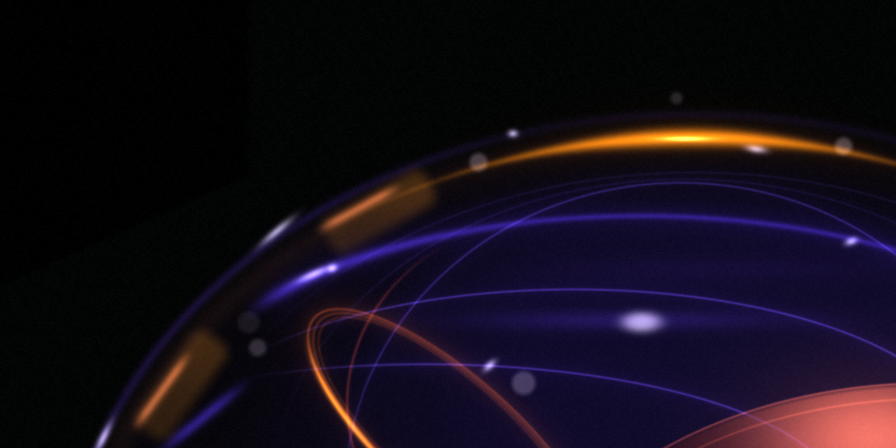
Reproduce this background procedurally as a Shadertoy shader.

```glsl
// Dark glassy dome with violet light arcs, an amber rim flare, bokeh and a coral glow.

float hash(vec2 p) {
    return fract(sin(dot(p, vec2(12.9898, 78.233))) * 43758.5453);
}

// Approximate signed distance to an ellipse, optionally sheared along x.
float ellipse(vec2 p, vec2 center, vec2 radius, float shear) {
    vec2 d = p - center;
    vec2 q = vec2(d.x + shear * d.y, d.y) / radius;
    vec2 n = q / radius;
    float len = max(length(q), 1e-3);
    return (len - 1.0) * len / max(length(vec2(n.x, n.y + shear * n.x)), 1e-3);
}

// Soft bell of half-width w around zero.
float bell(float d, float w) {
    return exp(-d * d / (w * w));
}

vec2 turn(vec2 p, float angle) {
    float c = cos(angle), s = sin(angle);
    return vec2(c * p.x + s * p.y, c * p.y - s * p.x);
}

// Translucent brown reflection with a bright copper streak on its outer side.
vec3 reflection(vec2 p, vec2 center, float angle) {
    vec2 q = turn(p - center, angle);
    vec2 b = abs(q) - vec2(0.10, 0.015);
    float box = length(max(b, 0.0)) + min(max(b.x, b.y), 0.0) - 0.033;
    vec2 s = q - vec2(-0.037, 0.028);
    float streak = bell(s.y, 0.011) * smoothstep(0.12, 0.05, abs(s.x));
    float shade = 0.75 + 0.25 * smoothstep(-0.08, 0.1, q.x);
    return vec3(0.21, 0.125, 0.03) * smoothstep(0.018, -0.025, box) * shade
         + vec3(0.50, 0.26, 0.15) * streak;
}

void mainImage(out vec4 fragColor, in vec2 fragCoord) {
    vec2 p = fragCoord / iResolution.y;
    p.x += 1.0 - 0.5 * iResolution.x / iResolution.y;
    float hair = max(0.003, 0.8 / iResolution.y);

    // Near-black backdrop with a darker slanted corner
    float corner = smoothstep(0.0, 0.01, p.y - 0.355 - 0.45 * p.x) * smoothstep(0.57, 0.54, p.x);
    vec3 color = vec3(0.010, 0.014, 0.014) * (1.0 - 0.85 * corner);

    // Dome interior and violet outer rim
    float rim = ellipse(p, vec2(1.55, -0.35), vec2(1.404, 1.095), 0.0);
    float band = ellipse(p, vec2(1.55, -0.35), vec2(1.365, 1.043), 0.0);
    color += vec3(0.016, 0.007, 0.026) * smoothstep(0.01, -0.05, rim);
    color += vec3(0.036, 0.020, 0.125) * smoothstep(-0.02, -0.34, band) * smoothstep(0.35, 1.25, p.x);
    float leftSide = smoothstep(1.3, 0.5, p.x);
    color += vec3(0.09, 0.05, 0.21) * bell(rim, 0.011) * (0.35 + 0.5 * leftSide);

    // Wide hazy bands inside the dome
    color += vec3(0.075, 0.045, 0.19) * bell(p.y - 0.285, 0.022) * bell(p.x - 1.4, 0.32);
    color += vec3(0.022, 0.01, 0.05) * bell(p.y - 0.40, 0.03) * bell(p.x - 1.6, 0.4);

    // Main violet arc, broader and brighter to the left
    float arc = ellipse(p, vec2(1.43, 0.018), vec2(1.07, 0.5), 0.0);
    float arcFade = smoothstep(0.53, 0.66, p.x) * smoothstep(0.2, 0.32, p.y);
    color += vec3(0.18, 0.11, 0.50) * bell(arc, 0.007 + 0.009 * leftSide) * arcFade * (0.55 + 0.45 * leftSide);
    color += vec3(0.05, 0.026, 0.16) * exp(-abs(arc) * 32.0) * arcFade;

    // Violet beam at the lower left
    vec2 beam = turn(p - vec2(0.45, 0.065), 0.68);
    color += vec3(0.15, 0.09, 0.45) * bell(beam.y, 0.013) * smoothstep(0.16, 0.03, abs(beam.x));

    // Fine violet arcs: center, radii
    vec4 arcs[5] = vec4[5](
        vec4(1.28, 0.004, 0.88, 0.35), vec4(0.95, -0.113, 0.92, 0.30),
        vec4(1.52, -0.10, 0.749, 0.692), vec4(1.55, -0.30, 1.20, 0.915),
        vec4(1.53, -0.10, 0.92, 0.70));
    for (int i = 0; i < 5; i++) {
        float d = ellipse(p, arcs[i].xy, arcs[i].zw, 0.0);
        float strength = i < 2 ? 0.58 : i < 3 ? 0.42 : 0.14;
        color += vec3(0.24, 0.16, 0.50) * bell(d, hair) * strength * smoothstep(0.5, 0.95, p.x);
        color += vec3(0.045, 0.024, 0.13) * exp(-abs(d) * 65.0) * strength * smoothstep(0.5, 1.0, p.x);
    }

    // Tilted amber loop, made of nested strands
    for (float i = 0.0; i < 3.0; i++) {
        float d = ellipse(p, vec2(1.008, 0.021), vec2(0.1985, 0.289) - 0.009 * i, 0.87);
        float fade = 0.45 - 0.1 * i;
        color += vec3(0.48, 0.20, 0.05) * bell(d, hair * 1.2) * fade;
    }
    float loopEdge = ellipse(p, vec2(1.008, 0.021), vec2(0.1985, 0.289), 0.87);
    float loopLeft = smoothstep(0.91, 0.80, p.x + 0.3 * p.y) * smoothstep(0.27, 0.09, p.y);
    color += vec3(0.95, 0.52, 0.10) * bell(loopEdge, 0.007) * loopLeft;
    color += vec3(0.13, 0.05, 0.02) * exp(-abs(loopEdge) * 55.0);
    float redArc = ellipse(p, vec2(1.25, 0.1), vec2(0.475, 0.42), 0.0);
    color += vec3(0.22, 0.07, 0.05) * bell(redArc, hair * 1.3) * smoothstep(1.02, 0.8, p.x);

    // Coral glow under a low dome with two bright edges
    float dome = ellipse(p, vec2(2.08, -0.5), vec2(0.943, 0.645), 0.0);
    float inside = smoothstep(0.006, -0.012, dome);
    vec2 g = (p - vec2(1.95, 0.02)) * vec2(1.0, 1.6);
    color *= 1.0 - 0.6 * inside;
    color += vec3(0.95, 0.47, 0.33) * exp(-14.0 * dot(g, g)) * mix(0.17, 0.87, inside);
    color += vec3(0.12, 0.035, 0.06) * inside;
    color += vec3(0.30, 0.13, 0.08) * (bell(dome, hair) + 0.5 * bell(dome + 0.035, hair));

    // Amber flare along the band, with a white-hot core
    float x = p.x - 1.53;
    color += vec3(0.93, 0.52, 0.04) * bell(band, 0.006 + 0.013 * bell(x, 0.3)) * bell(x, 0.40);
    color += vec3(0.24, 0.11, 0.01) * exp(-abs(band) * 40.0) * bell(x, 0.42);
    color += vec3(0.7, 0.65, 0.45) * bell(p.y - 0.69, 0.005) * bell(x, 0.05);
    color += vec3(0.05, 0.026, 0.015) * bell(band, 0.03) * leftSide;
    color += reflection(p, vec2(0.846, 0.528), 0.5);
    color += reflection(p, vec2(0.405, 0.14), 0.94);

    // White glints: position, angle, length
    vec4 glints[8] = vec4[8](
        vec4(0.70, 0.388, 0.42, 0.035), vec4(0.742, 0.401, 0.4, 0.011),
        vec4(0.618, 0.484, 0.70, 0.042), vec4(0.23, 0.022, 1.1, 0.035),
        vec4(1.688, 0.667, -0.15, 0.022), vec4(1.90, 0.461, 0.35, 0.014),
        vec4(1.093, 0.184, 0.75, 0.016), vec4(1.145, 0.702, 0.0, 0.011));
    for (int i = 0; i < 8; i++) {
        vec2 q = turn(p - glints[i].xy, glints[i].z);
        color += vec3(0.62, 0.58, 0.72) * bell(q.x, glints[i].w) * bell(q.y, 0.0085);
    }
    vec2 blur = (p - vec2(1.432, 0.281)) / vec2(0.052, 0.027);
    color += vec3(0.60, 0.57, 0.60) * exp(-pow(dot(blur, blur), 1.5) * 1.6);

    // Bokeh discs: position, radius, brightness
    vec4 discs[6] = vec4[6](
        vec4(1.068, 0.638, 0.022, 0.24), vec4(1.883, 0.674, 0.021, 0.25),
        vec4(1.51, 0.781, 0.015, 0.15), vec4(1.169, 0.145, 0.028, 0.22),
        vec4(0.575, 0.224, 0.021, 0.17), vec4(0.555, 0.28, 0.026, 0.08));
    for (int i = 0; i < 6; i++) {
        float d = length(p - discs[i].xy) - discs[i].z;
        color += vec3(0.95, 0.87, 0.95) * discs[i].w * smoothstep(0.006, -0.010, d);
    }

    // Fine film grain
    color += (hash(floor(p * 256.0)) - 0.5) * 0.016;
    fragColor = vec4(clamp(color, 0.0, 1.0), 1.0);
}
```
